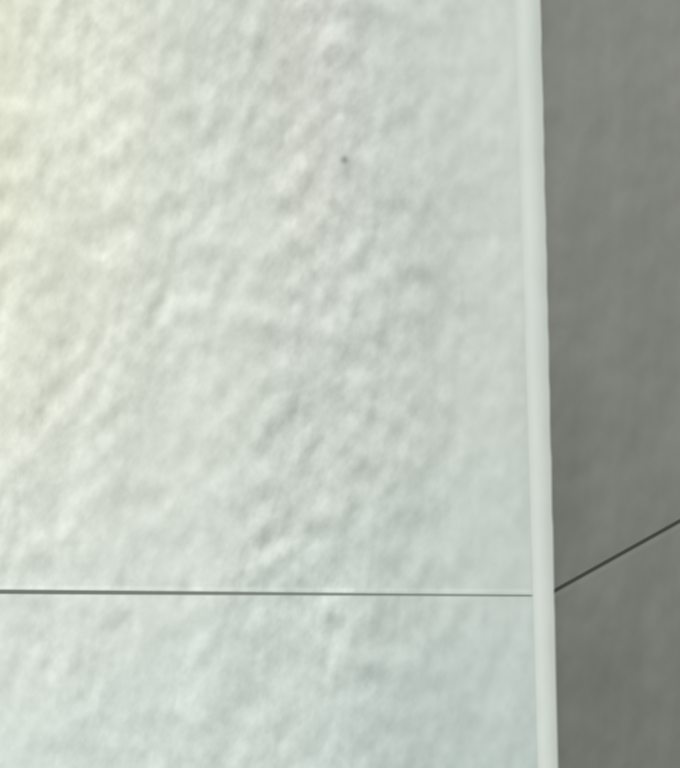
Write a Shadertoy shader that draws this texture.

```glsl
float hash(vec2 p) {
    p = fract(p * vec2(0.1031, 0.1137));
    p += dot(p, p.yx + 33.33);
    return fract((p.x + p.y) * p.x * 17.0);
}

float noise(vec2 p) {
    vec2 cell = floor(p), f = fract(p);
    f = f * f * (3.0 - 2.0 * f);
    return mix(mix(hash(cell), hash(cell + vec2(1, 0)), f.x),
               mix(hash(cell + vec2(0, 1)), hash(cell + vec2(1, 1)), f.x), f.y);
}

float fbm(vec2 p) {
    float sum = 0.0, weight = 0.5;
    for (int i = 0; i < 4; i++) {
        sum += weight * noise(p);
        p = mat2(0.8, 0.6, -0.6, 0.8) * p * 2.03 + 17.3;
        weight *= 0.5;
    }
    return sum / 0.9375;
}

// Fine pitted surface, lit from the upper left
float relief(vec2 p) {
    vec2 q = vec2(p.x - 0.35 * p.y, p.y + 0.2 * p.x) * vec2(48.0, 34.0);
    return fbm(q + vec2(-0.35, 0.35)) - fbm(q + vec2(0.35, -0.35));
}

float lineMask(float d, float halfWidth, float blur) {
    return 1.0 - smoothstep(halfWidth - blur, halfWidth + blur, abs(d));
}

vec3 lightTile(vec2 uv, vec2 p) {
    vec3 base = mix(vec3(0.845, 0.865, 0.825), vec3(0.765, 0.797, 0.765),
                    smoothstep(0.02, 0.72, uv.x));
    base += vec3(0.012, 0.003, -0.035) * exp(-uv.x * 6.0) * smoothstep(0.2, 0.8, uv.y);
    base += vec3(-0.012, 0.002, 0.01) * (1.0 - smoothstep(0.0, 0.5, uv.y));
    base += vec3(0.012, 0.0, 0.004) * exp(-pow((uv.x - 0.46) / 0.07, 2.0))
            * smoothstep(0.45, 0.8, uv.y);

    // Slanted mineral veins and soft clouds
    float lean = p.x - 0.13 * p.y;
    float veins = fbm(vec2(lean * 17.0, p.y * 2.2 + 4.0)) - 0.5;
    float clouds = fbm(p * vec2(7.0, 4.5) + 9.0) - 0.5;
    base += 0.085 * veins + 0.04 * clouds;

    float roughness = mix(0.13, 0.045, smoothstep(0.45, 0.76, uv.x));
    roughness *= 0.45 + 1.1 * fbm(vec2(lean * 9.0, p.y * 3.0) + 31.0);
    base += roughness * relief(p);
    base += 0.025 * (noise(p * vec2(95.0, 75.0)) - 0.5);

    // Dark pit and pale fleck
    base -= 0.19 * exp(-dot(p - vec2(0.449, 0.792), p - vec2(0.449, 0.792)) * 38000.0);
    base += 0.07 * exp(-dot(p - vec2(0.443, 0.849), p - vec2(0.443, 0.849)) * 22000.0);
    return base;
}

vec3 darkTile(vec2 uv, vec2 p) {
    vec3 base = mix(vec3(0.455, 0.465, 0.44), vec3(0.515, 0.525, 0.495),
                    smoothstep(0.1, 0.95, uv.y));
    float streak = fbm(vec2((p.x - 0.04 * p.y) * 22.0, p.y * 3.0) + 50.0) - 0.5;
    base += 0.055 * streak + 0.03 * (fbm(p * 9.0 + 3.0) - 0.5);
    return base + 0.03 * relief(p);
}

void mainImage(out vec4 fragColor, in vec2 fragCoord) {
    vec2 uv = fragCoord / iResolution.xy;
    vec2 p = vec2(uv.x * 0.8867, uv.y);
    float px = 1.0 / iResolution.y;
    float blur = max(px, 0.0018);

    float trimLeft = 0.790 - 0.033 * uv.y;
    float trimRight = 0.821 - 0.026 * uv.y + 0.0012 * (noise(vec2(uv.y * 45.0, 2.0)) - 0.5);

    // Pale wall and its horizontal joint
    vec3 color = lightTile(uv, p);
    float joint = uv.y - (0.2295 - 0.0065 * uv.x);
    float thickness = mix(0.0027, 0.0013, smoothstep(0.0, 0.78, uv.x));
    vec3 jointColor = mix(vec3(0.40, 0.42, 0.39), vec3(0.53, 0.56, 0.53), uv.x);
    color += 0.035 * lineMask(joint - 0.006, 0.002, 0.003);
    color = mix(color, jointColor, 0.9 * lineMask(joint, thickness, blur));

    // Rounded corner trim
    float across = (uv.x - trimLeft) / (trimRight - trimLeft);
    vec3 trim = vec3(0.79, 0.82, 0.79) + 0.035 * exp(-pow((across - 0.3) / 0.25, 2.0));
    trim -= 0.045 * smoothstep(0.55, 1.0, across);
    trim += 0.025 * (fbm(p * vec2(60.0, 25.0)) - 0.5);
    color = mix(color, trim, smoothstep(-0.004, 0.004, uv.x - trimLeft));
    color -= 0.03 * lineMask(uv.x - trimLeft, 0.001, 0.003) * smoothstep(0.9, 0.2, uv.y);

    // Shaded wall and its rising joint
    vec3 shade = darkTile(uv, p);
    float rising = (uv.y - 0.232 - 0.493 * (uv.x - 0.818)) * 0.87;
    shade += 0.025 * lineMask(rising + 0.006, 0.002, 0.003);
    shade = mix(shade, vec3(0.23, 0.24, 0.22), 0.9 * lineMask(rising, 0.0022, blur));
    shade -= 0.025 * exp(-max(uv.x - trimRight, 0.0) * 90.0);
    color = mix(color, shade, smoothstep(-0.003, 0.003, uv.x - trimRight));

    fragColor = vec4(clamp(color, 0.0, 1.0), 1.0);
}
```
